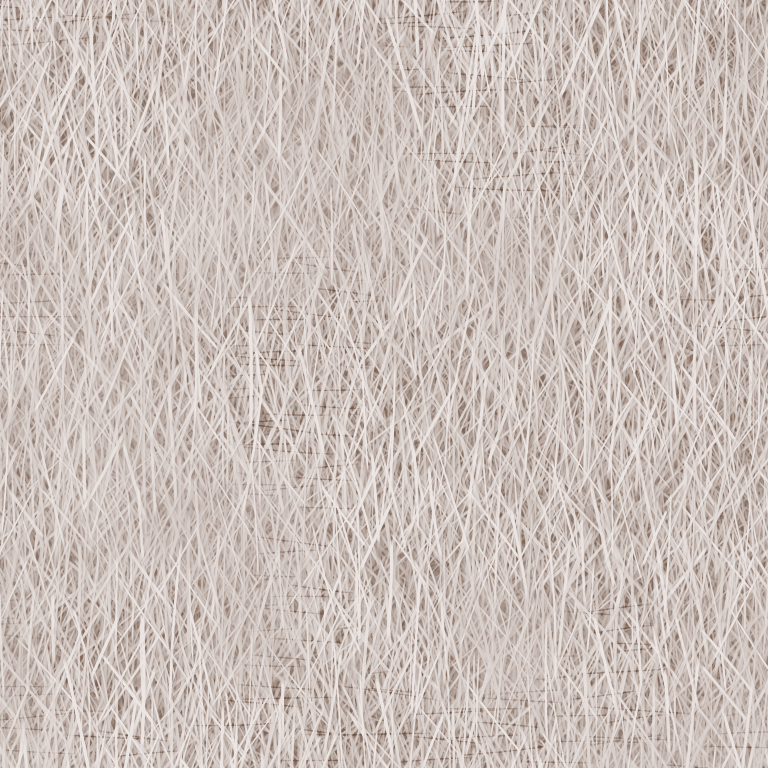
A Shadertoy shader for this texture:

```glsl
// Pressed mat of pale, hair-thin plant fibres, mostly upright and crossing.
// Many sparse strand layers are stacked from dark and disordered at the bottom
// to light and upright on top; faint level creases are scored in afterwards.

const int   LAYERS        = 72;
const float CELL_WIDTH    = 0.036;   // one strand per cell
const float SHORT_CELL    = 0.09;    // strand room in the deepest layer
const float LONG_CELL     = 0.21;    // strand room in the top layer
const float THIN          = 0.0010;  // strand half widths
const float THICK         = 0.0022;
const float DEEP_SPREAD   = 1.60;    // lean from the vertical, radians
const float TOP_SPREAD    = 0.65;
const float GAP_TONE      = 0.08;
const float DEEP_TONE     = 0.23;
const float TOP_TONE      = 1.04;
const float TONE_VARIETY  = 0.24;
const float SHADOW        = 0.10;
const float MEAN_TONE     = 0.75;
const float CONTRAST      = 1.25;
const float CREASE_DEPTH  = 0.50;
const vec3  DARK_COLOR    = vec3(0.54, 0.45, 0.40);
const vec3  LIGHT_COLOR   = vec3(0.90, 0.873, 0.862);

vec4 hash4(vec3 v) {
    vec4 h = fract(v.xyzx * vec4(0.1031, 0.1030, 0.0973, 0.1099));
    h += dot(h, h.wzxy + 33.33);
    return fract((h.xxyz + h.yzzw) * h.zywx);
}

float valueNoise(vec2 p, float seed) {
    vec2 i = floor(p), f = fract(p);
    f = f * f * (3.0 - 2.0 * f);
    float a = hash4(vec3(i, seed)).x;
    float b = hash4(vec3(i + vec2(1, 0), seed)).x;
    float c = hash4(vec3(i + vec2(0, 1), seed)).x;
    float d = hash4(vec3(i + vec2(1, 1), seed)).x;
    return mix(mix(a, b, f.x), mix(c, d, f.x), f.y);
}

vec2 rotate(vec2 p, float angle) {
    float c = cos(angle), s = sin(angle);
    return vec2(c * p.x - s * p.y, s * p.x + c * p.y);
}

// x: signed distance across the strand, y: 0 at its middle and 1 at its tips
vec2 strand(vec2 p, vec2 cell, float seed, out vec4 rnd) {
    vec2 q = p / cell;
    float column = floor(q.x);
    q.y += hash4(vec3(column, 5.0, seed)).y;
    rnd = hash4(vec3(column, floor(q.y), seed));
    vec2 local = fract(q) - 0.5;
    float y = local.y * 2.0;
    vec3 bend = (rnd.yzw - 0.5) * vec3(0.28, 0.40, 0.20);
    float path = bend.x + bend.y * y + bend.z * y * y;
    return vec2((local.x - path) * cell.x, abs(y) / mix(0.5, 1.0, rnd.x));
}

float lineMask(float dist, float halfWidth, float pixel) {
    return 1.0 - smoothstep(halfWidth - 0.7 * pixel, halfWidth + 0.7 * pixel, abs(dist));
}

float fibreMat(vec2 p, float pixel) {
    float tone = GAP_TONE;
    for (int i = 0; i < LAYERS; i++) {
        float seed = float(i) + 1.0;
        float height = float(i) / float(LAYERS - 1);

        // Leaning narrows towards the top of the stack
        float lean = fract(seed * 0.618034) * 2.0 - 1.0;
        lean *= (0.5 + 0.5 * abs(lean)) * mix(DEEP_SPREAD, TOP_SPREAD, height);
        vec4 layerRnd = hash4(vec3(seed, 17.0, 3.0));
        float room = mix(SHORT_CELL, LONG_CELL, height) * mix(0.75, 1.2, layerRnd.z);

        vec4 rnd;
        vec2 s = strand(rotate(p, lean) + layerRnd.xy, vec2(CELL_WIDTH, room), seed, rnd);
        vec4 look = fract(rnd * 57.31);
        float halfWidth = mix(THIN, THICK, look.x * look.x);
        float body = 1.0 - smoothstep(0.75, 1.0, s.y);

        // Soft shade on one flank, then the strand itself
        float shade = 1.0 - smoothstep(0.0, 3.0 * halfWidth, abs(s.x - halfWidth));
        tone *= 1.0 - SHADOW * shade * body;
        float strandTone = mix(DEEP_TONE, TOP_TONE, height) + TONE_VARIETY * (look.y - 0.5);
        float cover = lineMask(s.x, halfWidth, pixel) * body * mix(0.7, 1.0, look.z);
        tone = mix(tone, strandTone, cover);
    }
    return tone;
}

// Sparse, nearly level dark scratches gathered in patches
float creases(vec2 p, float pixel) {
    float patchMask = smoothstep(0.55, 0.75, valueNoise(p * 5.0, 201.0));
    float total = 0.0;
    for (int i = 0; i < 3; i++) {
        float seed = 101.0 + float(i);
        vec4 rnd;
        vec2 s = strand(rotate(p, 1.5 + 0.08 * float(i)) + 0.37 * seed,
                        vec2(0.03, 0.16), seed, rnd);
        float body = 1.0 - smoothstep(0.6, 1.0, s.y);
        total = max(total, lineMask(s.x, 0.0009, pixel) * body * step(0.4, fract(rnd.x * 31.7)));
    }
    return total * patchMask;
}

void mainImage(out vec4 fragColor, in vec2 fragCoord) {
    vec2 p = fragCoord / iResolution.y;
    float pixel = 1.0 / iResolution.y;
    float tone = fibreMat(p, pixel);
    tone = MEAN_TONE + (tone - MEAN_TONE) * CONTRAST;

    // Creases stay beneath the brightest strands
    tone -= CREASE_DEPTH * creases(p, pixel) * (1.0 - smoothstep(0.65, 1.0, tone));

    // Broad matted patches with softer contrast and drifting tone
    float matted = smoothstep(0.45, 0.85, valueNoise(p * 6.0, 301.0));
    tone = mix(tone, MEAN_TONE, 0.3 * matted);
    tone += 0.08 * (valueNoise(p * 9.0, 302.0) - 0.5);

    fragColor = vec4(mix(DARK_COLOR, LIGHT_COLOR, clamp(tone, -0.25, 1.06)), 1.0);
}
```
